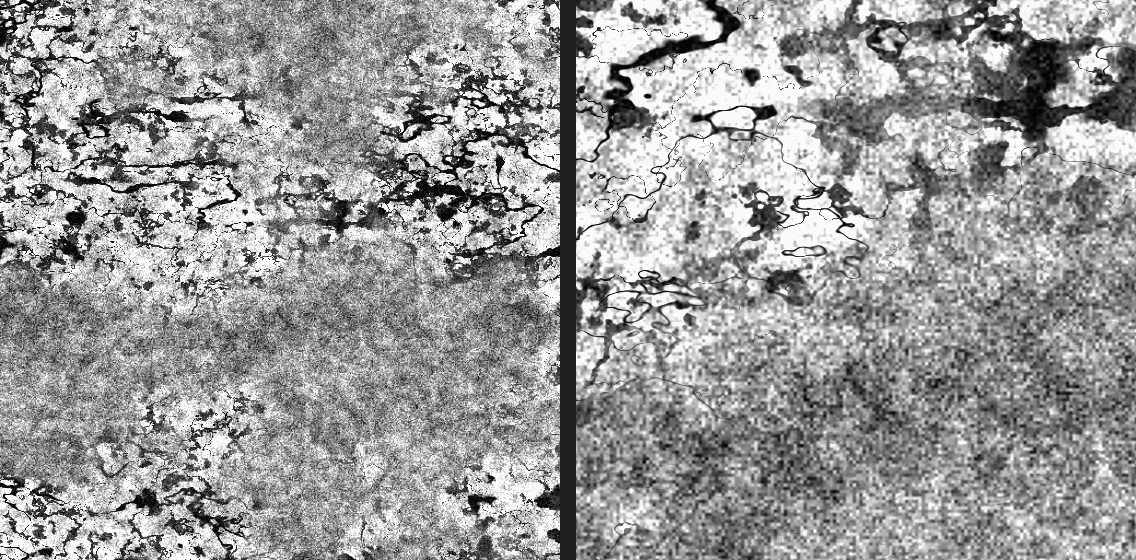
Left, the full canvas; right, a detail of the centre.
Give the GLSL for this texture, as a Shadertoy shader.

```glsl
// Weathered, cracked plaster wall in grainy black and white.
#define GRAIN_CELLS 512.0
#define GRAIN_AMOUNT 0.45
#define ROUGH_BIAS 0.34
#define SMOOTH_TONE 0.62
#define ROUGH_TONE 0.90
#define CRACK_WIDTH 0.034
#define PIT_LEVEL 0.63
#define FISSURES 14

float hash(vec2 cell) {
    vec3 q = fract(cell.xyx * 0.1031);
    q += dot(q, q.yzx + 33.33);
    return fract((q.x + q.y) * q.z);
}

float noise(vec2 p) {
    vec2 cell = floor(p), f = fract(p);
    f = f * f * (3.0 - 2.0 * f);
    vec2 e = vec2(1.0, 0.0);
    return mix(mix(hash(cell), hash(cell + e.xy), f.x),
               mix(hash(cell + e.yx), hash(cell + e.xx), f.x), f.y);
}

float fbm(vec2 p) {
    float sum = 0.0, total = 0.0, amp = 0.5;
    for (int i = 0; i < 5; i++) {
        sum += amp * noise(p);
        total += amp;
        p = mat2(1.6, 1.2, -1.2, 1.6) * p + 17.3;
        amp *= 0.55;
    }
    return sum / total;
}

float bell(float x, float centre, float width) {
    float d = (x - centre) / width;
    return exp(-d * d);
}

// How far the surface has flaked: bright band, calm band below, worn sides
float roughness(vec2 p) {
    float side = abs(2.0 * p.x - 1.0);
    float zones = 0.48 * bell(p.y, 0.61, 0.12) - 0.34 * bell(p.y, 0.40, 0.09);
    zones += 0.36 * side * side * smoothstep(0.5, 0.65, p.y);
    zones += 0.30 * side * (1.0 - smoothstep(0.05, 0.25, p.y));
    float blotches = 1.8 * (fbm(p * 4.0 + 3.7) - 0.5) + 0.9 * (fbm(p * 19.0) - 0.5);
    return smoothstep(0.2, 0.75, ROUGH_BIAS + zones + blotches);
}

// Broken lines along the middle contour of a noise field
float cracks(vec2 p, float width, float cover) {
    float ridge = abs(fbm(p) - 0.5);
    float w = width * smoothstep(cover, cover + 0.22, fbm(p * 0.6 + 41.0));
    return 1.0 - smoothstep(0.55 * w, w + 0.008, ridge);
}

// Long ragged splits, mostly level, some upright
float fissures(vec2 p) {
    float ink = 0.0;
    vec2 wobble = 0.07 * vec2(fbm(p * 9.0 + 5.0) - 0.5, fbm(p * 9.0 + 29.0) - 0.5);
    float ragged = fbm(p * 38.0 + 11.0) - 0.42;
    for (int i = 0; i < FISSURES; i++) {
        float id = float(i);
        vec2 centre = vec2(hash(vec2(id, 3.0)), mix(0.48, 0.85, hash(vec2(id, 8.0))));
        vec2 d = p - centre + wobble;
        bool upright = i % 3 == 0;
        if (upright) d = d.yx;
        float reach = upright ? 0.05 : 0.16;
        float taper = 1.0 - smoothstep(0.4, 1.0, abs(d.x) / reach);
        float w = taper * (0.001 + 0.030 * max(ragged, 0.0));
        ink = max(ink, taper * (1.0 - smoothstep(w, w + 0.002, abs(d.y))));
    }
    return ink;
}

void mainImage(out vec4 fragColor, in vec2 fragCoord) {
    vec2 p = fragCoord / iResolution.xy;
    float rough = roughness(p);

    // Plaster tone: grey and calm, or pale and mottled
    float tone = mix(SMOOTH_TONE, ROUGH_TONE, rough);
    tone -= 0.10 * bell(p.y, 0.42, 0.06) * (1.0 - rough);
    tone += 0.35 * (fbm(p * vec2(5.0, 11.0) + 61.0) - 0.5);
    tone += mix(0.65, 1.0, rough) * (fbm(p * 62.0) - 0.5);

    // Dark damage, strongest where the surface is rough
    float wear = mix(0.22, 1.0, rough);
    float dark = cracks(p * vec2(9.0, 15.0) + 7.0, CRACK_WIDTH, 0.46) * wear;
    dark = max(dark, 0.85 * wear * cracks(p * vec2(27.0, 33.0) + 23.0, 1.6 * CRACK_WIDTH, 0.42));
    dark = max(dark, 0.8 * wear * smoothstep(PIT_LEVEL, PIT_LEVEL + 0.08, fbm(p * 47.0 + 13.0)));
    dark = max(dark, wear * smoothstep(0.68, 0.73, fbm(p * vec2(15.0, 18.0) + 87.0)));
    dark = max(dark, fissures(p) * mix(0.35, 1.0, rough));
    tone = mix(tone, 0.04, dark);

    // Film grain, finer than every other feature
    vec2 g = p * GRAIN_CELLS - 0.5;
    float grain = noise(g) + noise(g + 719.0) - 1.0;
    tone += GRAIN_AMOUNT * grain * mix(1.0, 0.4, dark);

    fragColor = vec4(vec3(clamp(tone, 0.02, 0.98)), 1.0);
}
```
